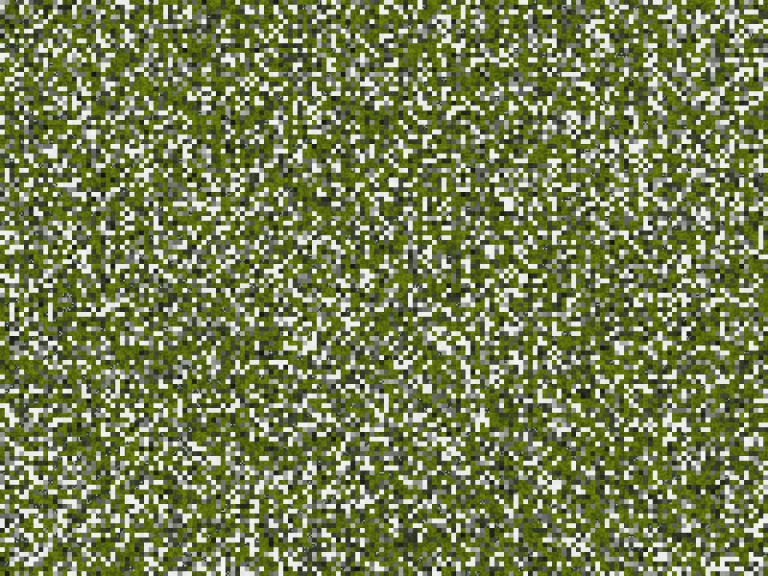
Give the GLSL for this texture, as a WebGL 2 fragment shader.

```glsl
#version 300 es
precision highp float;
// Fine mosaic of square tiles: mottled moss green, charcoal, grey and white.

uniform vec2 u_resolution;
out vec4 outColor;

const float TILES_ACROSS = 160.0;
const float GRAINS_PER_TILE = 2.6;
const int SAMPLES = 4;

float hash(vec2 p) {
  return fract(sin(dot(p, vec2(127.1, 311.7))) * 43758.5453);
}

float valueNoise(vec2 p) {
  vec2 cell = floor(p);
  vec2 f = fract(p);
  f = f * f * (3.0 - 2.0 * f);
  float low = mix(hash(cell), hash(cell + vec2(1.0, 0.0)), f.x);
  float high = mix(hash(cell + vec2(0.0, 1.0)), hash(cell + vec2(1.0, 1.0)), f.x);
  return mix(low, high, f.y);
}

// Moss tone from the shade of the tile and the grain inside it
vec3 mossColor(float shade, float grain) {
  vec3 deep = vec3(0.23, 0.285, 0.06);
  vec3 bright = vec3(0.45, 0.53, 0.05);
  return mix(deep, bright, clamp(0.55 * shade + 0.75 * grain - 0.15, 0.0, 1.0));
}

// Charcoal tone, from nearly black to dark olive
vec3 charcoalColor(float shade, float grain) {
  vec3 tone = mix(vec3(0.09, 0.10, 0.08), vec3(0.27, 0.30, 0.20), sqrt(shade));
  return tone + 0.08 * (grain - 0.5);
}

// Stone tone, from mid grey to silver
vec3 stoneColor(float shade, float grain) {
  vec3 tone = mix(vec3(0.33, 0.34, 0.31), vec3(0.71, 0.72, 0.70), shade);
  return tone + 0.05 * (grain - 0.5);
}

// Colour at a point measured in tiles
vec3 mosaic(vec2 p) {
  vec2 tile = floor(p);
  float shade = hash(tile + 37.0);
  float grain = valueNoise(p * GRAINS_PER_TILE + 11.0);

  // Broad drift makes some areas mossier than others
  float drift = valueNoise(tile / 13.0 + 5.0) - 0.5;
  float kind = hash(tile + 3.0) + 0.14 * drift;

  vec3 color = vec3(0.90, 0.905, 0.895) + 0.05 * shade;
  if (kind < 0.46) color = mossColor(shade, grain);
  else if (kind < 0.63) color = charcoalColor(shade, grain);
  else if (kind < 0.80) color = stoneColor(shade, grain);

  // A few tiles are broken into small pale and dark specks
  if (hash(tile + 71.0) < 0.025) {
    float speck = hash(floor(p * 3.0) + 19.0);
    color = mix(vec3(0.15, 0.19, 0.14), vec3(0.72, 0.75, 0.66), speck * speck);
  }
  return color;
}

void main() {
  float tilesPerPixel = TILES_ACROSS / u_resolution.x;
  vec3 sum = vec3(0.0);

  // Average over the pixel area to smooth the tile edges
  for (int y = 0; y < SAMPLES; y++) {
    for (int x = 0; x < SAMPLES; x++) {
      vec2 offset = (vec2(x, y) + 0.5) / float(SAMPLES) - 0.5;
      sum += mosaic((gl_FragCoord.xy + offset) * tilesPerPixel);
    }
  }
  outColor = vec4(sum / float(SAMPLES * SAMPLES), 1.0);
}
```
